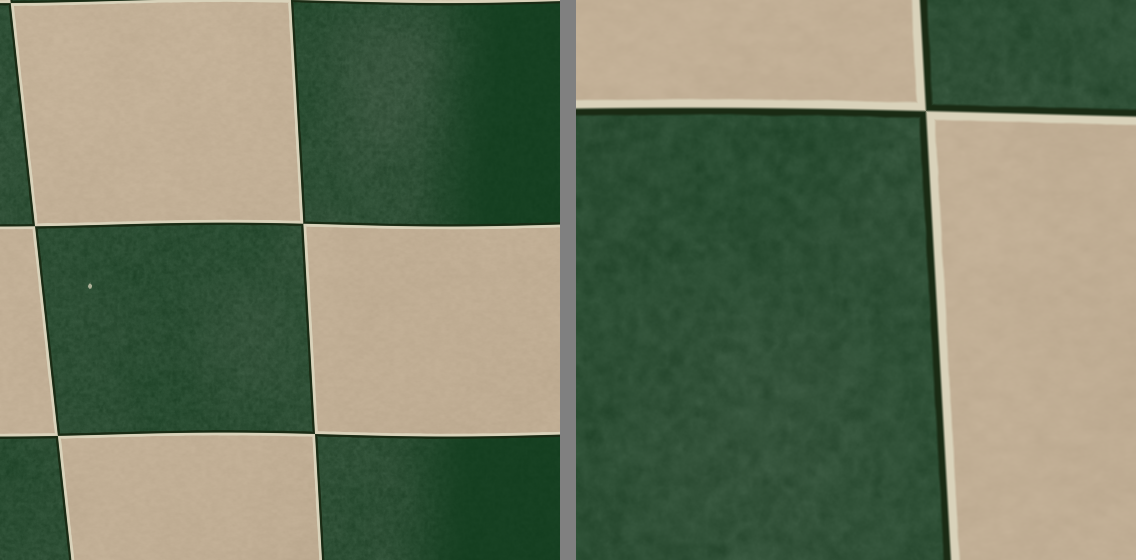
Left: the whole. Right: its middle third, enlarged.
Reproduce this pattern procedurally as a three.js fragment shader.

```glsl
varying vec2 vUv;

#define BEIGE vec3(0.755, 0.682, 0.582)
#define HAZY_GREEN vec3(0.205, 0.325, 0.230)
#define DEEP_GREEN vec3(0.085, 0.250, 0.130)
#define SEAM_DARK vec3(0.10, 0.17, 0.08)
#define SEAM_PALE vec3(0.85, 0.825, 0.73)
#define DARK_WIDTH 0.0042
#define PALE_WIDTH 0.0050
#define SOFTNESS 0.0011
#define ROW_BASE 0.224
#define ROW_HEIGHT 0.375
#define ROW_GROWTH 0.012
#define FLECK_POS vec2(0.161, 0.4895)

float hash(vec2 p) {
  vec3 q = fract(p.xyx * 0.1031);
  q += dot(q, q.yzx + 33.33);
  return fract((q.x + q.y) * q.z);
}

float noise(vec2 p) {
  vec2 i = floor(p);
  vec2 f = fract(p);
  f = f * f * (3.0 - 2.0 * f);
  return mix(mix(hash(i), hash(i + vec2(1.0, 0.0)), f.x),
             mix(hash(i + vec2(0.0, 1.0)), hash(i + vec2(1.0, 1.0)), f.x), f.y);
}

// Layered noise centred on zero
float fbm(vec2 p) {
  float sum = 0.0;
  float amp = 0.5;
  for (int i = 0; i < 4; i++) {
    sum += amp * (noise(p) - 0.5);
    p = mat2(1.6, 1.2, -1.2, 1.6) * p + 17.3;
    amp *= 0.55;
  }
  return sum;
}

// Signed distance to the nearest seam: positive on beige, negative on green
float checkerDistance(vec2 p) {
  // Columns lean and narrow towards the bottom
  float columnWidth = 0.4475 + 0.0535 * p.y;
  float column = (p.x - 0.1275 + 0.109 * p.y) / columnWidth;

  // Rows bow gently and grow taller towards the top
  float y = p.y - 0.0035 * cos((p.x - 0.4) * 7.85) - ROW_BASE;
  float slope = ROW_HEIGHT - ROW_GROWTH;
  float rise = sqrt(slope * slope + 4.0 * ROW_GROWTH * y);
  float row = (rise - slope) / (2.0 * ROW_GROWTH);

  vec2 cell = vec2(column, row);
  vec2 gap = abs(cell - floor(cell + 0.5)) * vec2(columnWidth, rise);
  float parity = mod(floor(column) + floor(row), 2.0);
  return (parity * 2.0 - 1.0) * min(gap.x, gap.y);
}

float blob(vec2 p, vec2 center, vec2 radius) {
  vec2 d = (p - center) / radius;
  return exp(-dot(d, d));
}

// Leathery green: cloudy sheen fading to a deep tone on the right
vec3 greenSurface(vec2 p) {
  float sheen = 1.0 - smoothstep(0.68, 0.85, p.x - 0.06 * p.y + 0.03 * fbm(p * 12.0));
  float clouds = 0.68 + 0.55 * fbm(p * 7.0 + 4.0);
  clouds += 0.42 * blob(p, vec2(0.68, 0.84), vec2(0.12, 0.2));
  clouds += 0.25 * blob(p, vec2(0.47, 0.40), vec2(0.10, 0.12));
  clouds += 0.20 * blob(p, vec2(0.0, 0.78), vec2(0.08, 0.2));
  float haze = sheen * clouds;

  vec2 warp = 0.012 * vec2(fbm(p * 45.0), fbm(p * 45.0 + 31.0));
  float creases = 1.0 - abs(2.0 * noise((p + warp) * vec2(125.0, 95.0)) - 1.0);
  float grain = 0.075 * fbm(p * 150.0) + 0.022 * (creases - 0.5);
  return mix(DEEP_GREEN, HAZY_GREEN, haze) + grain * mix(0.3, 1.0, sheen);
}

vec3 beigeSurface(vec2 p) {
  float grain = 0.035 * fbm(p * vec2(110.0, 160.0)) + 0.025 * fbm(p * 9.0);
  float shade = 0.012 * (p.y - 0.5) - 0.012 * (p.x - 0.5);
  return BEIGE + grain + shade;
}

float step_soft(float edge, float d) {
  return smoothstep(edge - SOFTNESS, edge + SOFTNESS, d);
}

void main() {
  float d = checkerDistance(vUv);
  float wobble = 0.0012 * fbm(vUv * 60.0);

  // Bands in order across a seam: green, dark, pale, beige
  vec3 color = greenSurface(vUv);
  color = mix(color, SEAM_DARK, step_soft(-DARK_WIDTH + wobble, d));
  color = mix(color, SEAM_PALE, step_soft(0.0, d));
  color = mix(color, beigeSurface(vUv), step_soft(PALE_WIDTH + wobble, d));

  // A single pale fleck of wear
  float fleck = length((vUv - FLECK_POS) * vec2(1.0, 0.8)) + 0.004 * fbm(vUv * 250.0);
  color = mix(color, SEAM_PALE, 0.75 * (1.0 - smoothstep(0.002, 0.0048, fleck)));

  gl_FragColor = vec4(color, 1.0);
}
```
